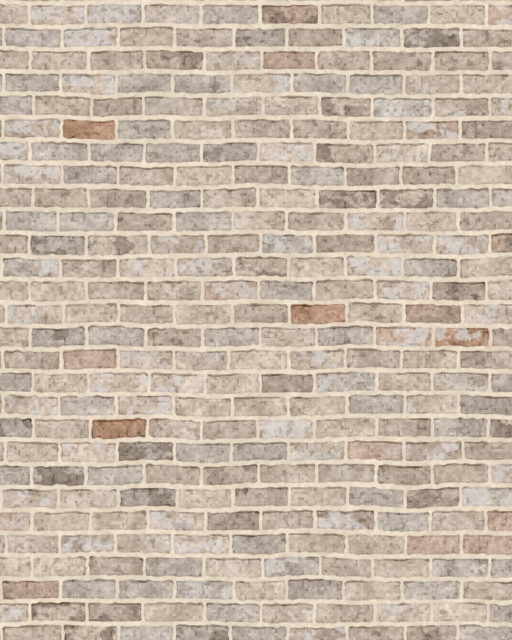
Give the GLSL for this texture, as a Shadertoy shader.

```glsl
float hash(vec2 p) {
    vec3 a = fract(vec3(p.xyx) * 0.1031);
    a += dot(a, a.yzx + 33.33);
    return fract((a.x + a.y) * a.z);
}

float noise(vec2 p) {
    vec2 i = floor(p), f = fract(p);
    f = f * f * (3.0 - 2.0 * f);
    return mix(mix(hash(i), hash(i + vec2(1, 0)), f.x),
               mix(hash(i + vec2(0, 1)), hash(i + vec2(1, 1)), f.x), f.y);
}

float fbm(vec2 p) {
    float sum = 0.0, amp = 0.53;
    for (int i = 0; i < 4; i++) {
        sum += amp * noise(p);
        p = mat2(1.6, 1.2, -1.2, 1.6) * p + 17.3;
        amp *= 0.5;
    }
    return sum;
}

void mainImage(out vec4 fragColor, in vec2 fragCoord) {
    // One unit is the height of a brick course
    vec2 p = fragCoord / iResolution.y * 27.8;
    float pixel = 27.8 / iResolution.y;
    p.y = 26.68 - p.y;

    // Slightly uneven courses in running bond
    vec2 q = p;
    q.y += 0.16 * (noise(vec2(p.x * 0.45, p.y * 0.3) + 50.0) - 0.5);
    float row = floor(q.y);
    q.x += 0.3 * (noise(vec2(p.x * 0.3, row * 7.0 + 300.0)) - 0.5);
    q.x -= 0.145 + 1.24 * mod(row, 2.0);
    vec2 id = vec2(floor(q.x / 2.48), row) + 60.0;
    vec2 local = vec2(mod(q.x, 2.48) - 1.24, fract(q.y) - 0.5);
    float tone = hash(id), kind = hash(id + 71.0), stain = hash(id + 143.0);

    // Rounded brick with chipped edges
    vec2 seed = p + id * 5.7;
    vec2 chip = vec2(noise(p * 5.0 + 90.0), noise(p * 4.0 + 190.0)) - 0.5;
    local += chip * vec2(0.07, 0.08);
    vec2 halfSize = vec2(1.165, 0.395 + 0.025 * (tone - 0.5));
    vec2 e = abs(local) - halfSize + 0.08;
    float d = length(max(e, 0.0)) + min(max(e.x, e.y), 0.0) - 0.08;
    float soft = max(pixel * 0.8, 0.035);
    float face = 1.0 - smoothstep(-soft, soft, d);

    // Fired clay: base tone, cloudy wear and grain
    float cloud = fbm(seed * vec2(1.3, 1.8));
    float patches = fbm(seed * vec2(2.0, 2.4) + 37.0);
    float grain = fbm(p * 7.0 + 11.0) - 0.5;
    vec3 clay = mix(vec3(0.73, 0.665, 0.605), vec3(0.83, 0.765, 0.70), tone);
    clay = mix(clay, vec3(0.74, 0.70, 0.66), 0.7 * step(0.72, kind));
    clay = mix(clay, vec3(0.77, 0.65, 0.57), 0.55 * step(kind, 0.07));
    clay = mix(clay, vec3(0.70, 0.54, 0.44), 0.75 * step(kind, 0.016));
    clay += (cloud - 0.5) * 0.24 + grain * 0.22;

    // Pale limewash and dark soot on some bricks
    float wash = smoothstep(0.46, 0.62, patches) * smoothstep(0.55, 0.9, stain);
    clay = mix(clay, vec3(0.85, 0.83, 0.81) + grain * 0.12, 0.75 * wash);
    float soot = smoothstep(0.46, 0.62, cloud) * (1.0 - smoothstep(0.04, 0.25, stain));
    clay = mix(clay, vec3(0.52, 0.46, 0.41) + grain * 0.2, 0.75 * soot);

    // Small pits and hairline cracks
    float pits = smoothstep(0.73, 0.86, noise(p * 6.0 + 400.0));
    clay -= 0.10 * pits;
    float crack = 1.0 - smoothstep(0.0, 0.025, abs(fbm(seed * 1.4 + 210.0) - 0.5));
    clay -= 0.09 * crack * smoothstep(0.5, 0.7, noise(seed * 1.1 + 80.0));

    // Sandy mortar
    vec3 mortar = vec3(0.915, 0.855, 0.775) + grain * 0.12;
    mortar += 0.06 * (noise(p * 1.5 + 30.0) - 0.5);
    vec3 color = mix(mortar, clay, face);

    // Broken shadow under the upper joint, faint one around the rest
    float rim = 1.0 - smoothstep(0.02, 0.08, abs(d + 0.02));
    float top = smoothstep(0.2, 0.35, -local.y);
    float broken = smoothstep(0.35, 0.7, noise(p * vec2(1.6, 3.0) + 500.0));
    color -= vec3(0.20, 0.21, 0.21) * rim * (0.16 + 0.75 * top * broken);

    fragColor = vec4(clamp(color, 0.0, 1.0), 1.0);
}
```
